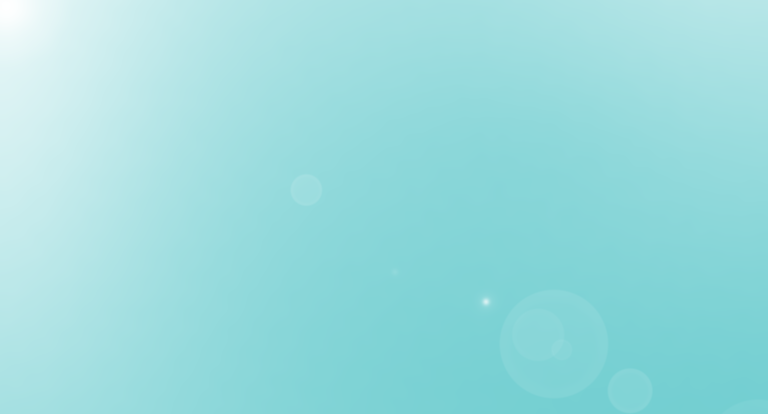
A Shadertoy shader for this background:

```glsl
// Pale teal sky with a white sun in the upper left corner and lens-flare discs.
// Soft side and top falloffs give one lightness value that blends teal to white;
// discs, sparks and a faint gradient-noise mottle are added to that value.

const vec3 TEAL = vec3(0.45, 0.81, 0.82);
const vec3 WHITE = vec3(1.0);

const float TOP_LIGHT = 0.34;       // light along the top edge
const float CORNER_LIGHT = 0.15;    // extra light toward the top right
const float TOP_FALLOFF = 1.3;
const float SIDE_LOW = 0.36;        // left light at the bottom
const float SIDE_RISE = 0.40;       // gain of left light toward the top
const float SIDE_WIDTH = 0.26;
const float SIDE_SPREAD = 0.10;     // widening of left light at the bottom
const float SHADE_DEPTH = 0.04;     // darker patch right of the middle

// Lengths below are in canvas heights
const float SUN_CORE = 0.065;
const float SUN_HALO = 0.15;
const float MOTTLE_SCALE = 22.0;
const float MOTTLE_DEPTH = 0.012;

// Flare discs: centre x, centre y, radius, opacity
const int DISC_COUNT = 6;
const vec4 DISCS[DISC_COUNT] = vec4[DISC_COUNT](
    vec4(0.740, 0.541, 0.038, 0.11),
    vec4(1.338, 0.169, 0.131, 0.075),
    vec4(1.300, 0.191, 0.063, 0.05),
    vec4(1.357, 0.155, 0.025, 0.05),
    vec4(1.522, 0.056, 0.054, 0.10),
    vec4(1.830, -0.090, 0.125, 0.05));

const vec2 SPARK = vec2(1.174, 0.271);
const vec2 FAINT_SPARK = vec2(0.954, 0.343);

vec2 hashGradient(vec2 cell) {
    vec2 h = vec2(dot(cell, vec2(127.1, 311.7)), dot(cell, vec2(269.5, 183.3)));
    return 2.0 * fract(sin(h) * 43758.5) - 1.0;
}

float gradientNoise(vec2 p) {
    vec2 i = floor(p), f = fract(p);
    vec2 w = f * f * f * (f * (f * 6.0 - 15.0) + 10.0);
    vec2 e = vec2(0.0, 1.0);
    float low = mix(dot(hashGradient(i), f),
                    dot(hashGradient(i + e.yx), f - e.yx), w.x);
    float high = mix(dot(hashGradient(i + e), f - e),
                     dot(hashGradient(i + 1.0), f - 1.0), w.x);
    return mix(low, high, w.y);
}

// Screen blend of two lightness values
float screen(float a, float b) {
    return 1.0 - (1.0 - a) * (1.0 - b);
}

float glow(vec2 offset, float radius) {
    return exp(-dot(offset, offset) / (radius * radius));
}

// Broad light from the left and top edges
float skyLight(vec2 uv) {
    float top = TOP_LIGHT + CORNER_LIGHT * smoothstep(0.55, 1.0, uv.x);
    top *= pow(uv.y, TOP_FALLOFF);
    float width = SIDE_WIDTH + SIDE_SPREAD * pow(1.0 - uv.y, 3.0);
    float side = (SIDE_LOW + SIDE_RISE * uv.y) * exp(-pow(uv.x / width, 1.6));
    float shade = SHADE_DEPTH * glow(uv - vec2(0.70, 0.66), 0.2);
    return screen(top, side) - shade;
}

// Flat disc with a slightly brighter rim
float flareDisc(vec2 p, vec4 disc, float pixel) {
    float r = length(p - disc.xy);
    float soft = max(pixel, 0.003);
    float fill = 1.0 - smoothstep(disc.z - soft, disc.z + soft, r);
    float rim = smoothstep(0.72, 0.9, r / disc.z);
    return disc.w * fill * (0.9 + 0.25 * rim);
}

void mainImage(out vec4 fragColor, in vec2 fragCoord) {
    vec2 uv = fragCoord / iResolution.xy;
    vec2 p = fragCoord / iResolution.y;
    float pixel = 1.0 / iResolution.y;

    float light = skyLight(uv);
    light += MOTTLE_DEPTH * gradientNoise(p * MOTTLE_SCALE);

    // Sun core and halo
    vec2 sun = p - vec2(0.015, 0.985);
    light = screen(light, 0.95 * glow(sun, SUN_CORE));
    light = screen(light, 0.16 * (1.0 - smoothstep(0.7, 1.1, length(sun) / SUN_HALO)));

    // Lens discs
    for (int i = 0; i < DISC_COUNT; i++) {
        light = screen(light, flareDisc(p, DISCS[i], pixel));
    }

    // Sparks
    light = screen(light, 0.65 * glow(p - SPARK, 0.008));
    light = screen(light, 0.12 * glow(p - SPARK, 0.022));
    light = screen(light, 0.10 * glow(p - FAINT_SPARK, 0.008));

    fragColor = vec4(mix(TEAL, WHITE, clamp(light, 0.0, 1.0)), 1.0);
}
```
